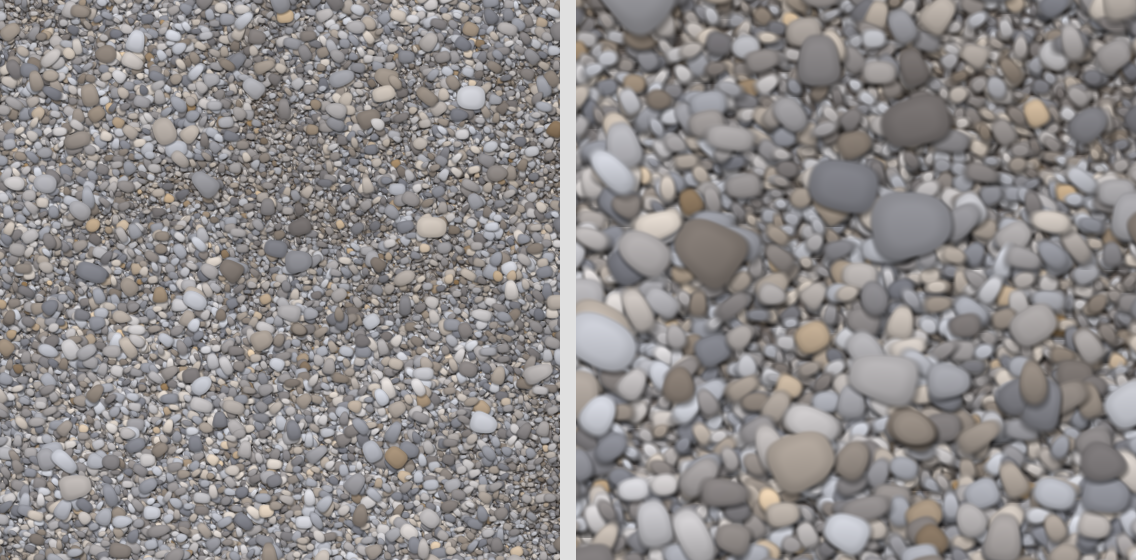
Left, the full canvas; right, a detail of the centre.
Write a three.js fragment shader that draws this texture.

```glsl
varying vec2 vUv;

const int LAYERS = 7;
const float FINEST_CELLS = 150.0;   // cells across the finest layer
const float LAYER_RATIO = 0.74;     // cell count from one layer to the next
const float RARITY = 0.09;          // how fast larger stones thin out
const float FLATNESS = 1.3;         // cell width over height
const float EDGE_SOFTNESS = 0.0017;
const float MAIN_TILT = -0.25;
const float TILT_SPREAD = 1.7;
const float SHADOW_STRENGTH = 0.42;
const vec2 SHADOW_OFFSET = vec2(0.0007, -0.0019);

const vec3 GAP_COLOR = vec3(0.37, 0.345, 0.34);
const vec3 SAND_COLOR = vec3(0.60, 0.56, 0.54);
const vec3 STONE_DARK = vec3(0.475, 0.458, 0.460);
const vec3 STONE_LIGHT = vec3(0.815, 0.803, 0.805);
const vec3 COOL_TINT = vec3(-0.022, 0.000, 0.030);
const vec3 WARM_TINT = vec3(0.030, 0.006, -0.032);
const vec3 OCHRE_TINT = vec3(0.050, -0.015, -0.110);

vec3 hash3(vec3 p) {
  p = fract(p * vec3(0.1031, 0.1030, 0.0973));
  p += dot(p, p.yxz + 33.33);
  return fract((p.xxy + p.yxx) * p.zyx);
}

float valueNoise(vec2 p) {
  vec2 i = floor(p);
  vec2 f = fract(p);
  f = f * f * (3.0 - 2.0 * f);
  float a = hash3(vec3(i, 91.0)).x;
  float b = hash3(vec3(i + vec2(1.0, 0.0), 91.0)).x;
  float c = hash3(vec3(i + vec2(0.0, 1.0), 91.0)).x;
  float d = hash3(vec3(i + vec2(1.0, 1.0), 91.0)).x;
  return mix(mix(a, b, f.x), mix(c, d, f.x), f.y);
}

// Broad patches where the coarse stones give way to grit
float patches(vec2 p) {
  return 0.65 * valueNoise(p * vec2(4.0, 6.0) + 7.0)
       + 0.35 * valueNoise(p * vec2(11.0, 15.0) + 31.0);
}

// Rounded, slightly boxy and lopsided outline; 1.0 on the rim
float stoneRadius(vec2 q, float boxiness, float skew) {
  q.y *= 1.0 + skew * clamp(q.x, -1.0, 1.0);
  vec2 a = pow(abs(q) + 0.0001, vec2(boxiness));
  return pow(a.x + a.y, 1.0 / boxiness);
}

vec3 stoneColor(vec3 rnd) {
  vec3 color = mix(STONE_DARK, STONE_LIGHT, rnd.x);
  color += COOL_TINT * smoothstep(0.45, 0.85, rnd.y);
  color += WARM_TINT * smoothstep(0.40, 0.05, rnd.y);
  return color + OCHRE_TINT * smoothstep(0.965, 0.99, rnd.z);
}

// Paints one stone and its contact shadow over the ground
vec3 paintStone(vec3 ground, vec2 p, vec2 size, float tilt, vec3 shape, vec3 look) {
  float c = cos(tilt);
  float s = sin(tilt);
  mat2 turn = mat2(c, -s, s, c);
  float boxiness = mix(1.8, 3.0, shape.y);
  float skew = (shape.z - 0.5) * 0.6;

  vec2 q = turn * p / size;
  float radius = stoneRadius(q, boxiness, skew);
  vec2 shadowQ = turn * (p - SHADOW_OFFSET) / size;
  float shadowRim = (stoneRadius(shadowQ, boxiness, skew) - 1.0) * size.y;
  float shadow = 1.0 - smoothstep(-EDGE_SOFTNESS, EDGE_SOFTNESS * 1.5, shadowRim);
  ground *= 1.0 - SHADOW_STRENGTH * shadow;

  float rim = (radius - 1.0) * size.y;
  float cover = 1.0 - smoothstep(-EDGE_SOFTNESS, EDGE_SOFTNESS, rim);
  float light = 1.0 + 0.10 * clamp(p.y / size.y, -1.0, 1.0);
  light -= 0.10 * smoothstep(0.5, 1.0, radius);
  return mix(ground, stoneColor(look) * light, cover);
}

// Scatters stones of one size, upper rows first
vec3 paintLayer(vec3 color, vec2 uv, float layer) {
  float cells = FINEST_CELLS * pow(LAYER_RATIO, layer);
  vec2 grid = vec2(cells, cells * FLATNESS);
  vec2 home = floor(uv * grid);
  float presence = exp(-RARITY * layer * layer);
  for (int j = 1; j >= -1; j--) {
    for (int i = -1; i <= 1; i++) {
      vec2 id = home + vec2(float(i), float(j));
      vec3 place = hash3(vec3(id + 11.0, layer * 17.0 + 3.0));
      vec3 shape = hash3(vec3(id + 47.0, layer * 23.0 + 5.0));
      vec3 look = hash3(vec3(id + 83.0, layer * 29.0 + 9.0));
      vec2 center = (id + place.xy) / grid;
      float coarse = smoothstep(0.25, 0.50, patches(center));
      float chance = presence * mix(1.0, mix(0.4, 1.1, coarse), min(layer * 0.5, 1.0));
      if (place.z < chance) {
        float halfLength = mix(0.42, 0.70, shape.x) / cells;
        vec2 size = halfLength * vec2(1.0, mix(0.48, 0.85, look.z));
        float tilt = MAIN_TILT + (shape.y + shape.z - 1.0) * TILT_SPREAD;
        color = paintStone(color, uv - center, size, tilt, shape.zxy, look);
      }
    }
  }
  return color;
}

void main() {
  float grit = valueNoise(vUv * vec2(190.0, 250.0));
  vec3 color = mix(GAP_COLOR, SAND_COLOR, grit * 0.8);
  for (int i = 0; i < LAYERS; i++) {
    color = paintLayer(color, vUv, float(i));
  }

  // Broad tone and damp, brownish patches
  float tone = patches(vUv);
  color *= mix(0.93, 1.04, smoothstep(0.2, 0.65, tone));
  color += vec3(0.006, -0.001, -0.010) * smoothstep(0.45, 0.2, tone);
  gl_FragColor = vec4(color, 1.0);
}
```
